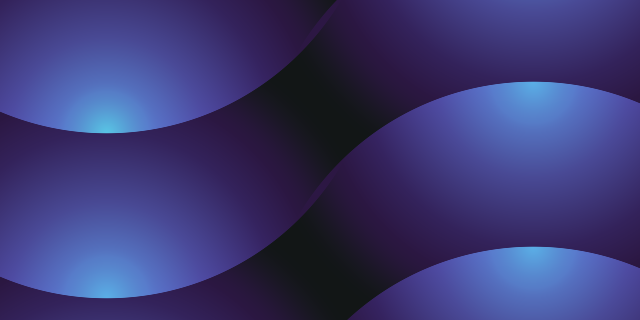
A Shadertoy shader for this background:

```glsl
// Two stacks of overlapping discs meet along a dark diagonal band.
// Each disc is lit from its outermost rim point by a radial colour ramp;
// the right stack is the left one turned half a revolution.

const vec2  PIVOT_SHIFT = vec2(0.0, 0.6641);     // turning centre, x from mid canvas
const vec2  FOCUS       = vec2(-0.6667, -0.0807); // rim light of the first disc
const float SPACING     = 0.5156;                // vertical step between discs
const float RADIUS      = 0.854;
const float RIM_WIDTH   = 0.16;

const vec3 NIGHT  = vec3(0.070, 0.088, 0.088);
const vec3 PLUM   = vec3(0.170, 0.090, 0.260);
const vec3 GRAPE  = vec3(0.200, 0.135, 0.355);
const vec3 INDIGO = vec3(0.280, 0.285, 0.570);
const vec3 AZURE  = vec3(0.325, 0.460, 0.740);
const vec3 SKY    = vec3(0.360, 0.720, 0.930);
const vec3 CYAN   = vec3(0.350, 0.820, 0.925);
const vec3 RIM_TINT = vec3(0.030, 0.012, 0.075);

// Colour ramp over the distance from the light
vec3 ramp(float d, vec3 core) {
    vec3 c = mix(core, AZURE, smoothstep(-0.08, 0.17, d) * 1.15 - 0.15);
    c = mix(c, INDIGO, clamp((d - 0.13) / 0.17, 0.0, 1.0));
    c = mix(c, GRAPE, clamp((d - 0.30) / 0.22, 0.0, 1.0));
    c = mix(c, PLUM, clamp((d - 0.52) / 0.13, 0.0, 1.0));
    return mix(c, NIGHT, smoothstep(0.63, 0.87, d));
}

// One disc of the stack, counted downwards
vec3 disc(vec2 p, float index, float phase, vec3 firstCore) {
    vec2 light = FOCUS - vec2(0.0, index * SPACING);
    float d = length(p - light);
    float depth = max(index - phase, 0.0) * SPACING;
    float rim = exp(-depth / RIM_WIDTH) * smoothstep(0.0, 0.2, d)
              * (1.0 - smoothstep(0.3, 0.7, d));
    return ramp(d, index == 0.0 ? firstCore : SKY) + RIM_TINT * rim;
}

// Topmost disc at p, blended over one pixel across its edge
vec3 stack(vec2 p, float pixel, vec3 firstCore) {
    float dx = min(abs(p.x - FOCUS.x), RADIUS * 0.999);
    float halfChord = sqrt(RADIUS * RADIUS - dx * dx);
    float phase = (FOCUS.y - p.y + RADIUS - halfChord) / SPACING;
    float edge = pixel * RADIUS / halfChord / SPACING;
    float shifted = phase + 0.5 * edge;
    float index = ceil(shifted);
    float blend = smoothstep(0.0, edge, shifted - index + 1.0);
    return mix(disc(p, index - 1.0, phase, firstCore),
               disc(p, index, phase, firstCore), blend);
}

void mainImage(out vec4 fragColor, in vec2 fragCoord) {
    float pixel = 1.0 / iResolution.y;
    vec2 p = (fragCoord - vec2(0.5 * iResolution.x, 0.0)) * pixel - PIVOT_SHIFT;

    // Light from both stacks adds up over the shared dark base
    vec3 left = stack(p, pixel, CYAN);
    vec3 right = stack(-p, pixel, SKY);
    fragColor = vec4(clamp(left + right - NIGHT, 0.0, 1.0), 1.0);
}
```
